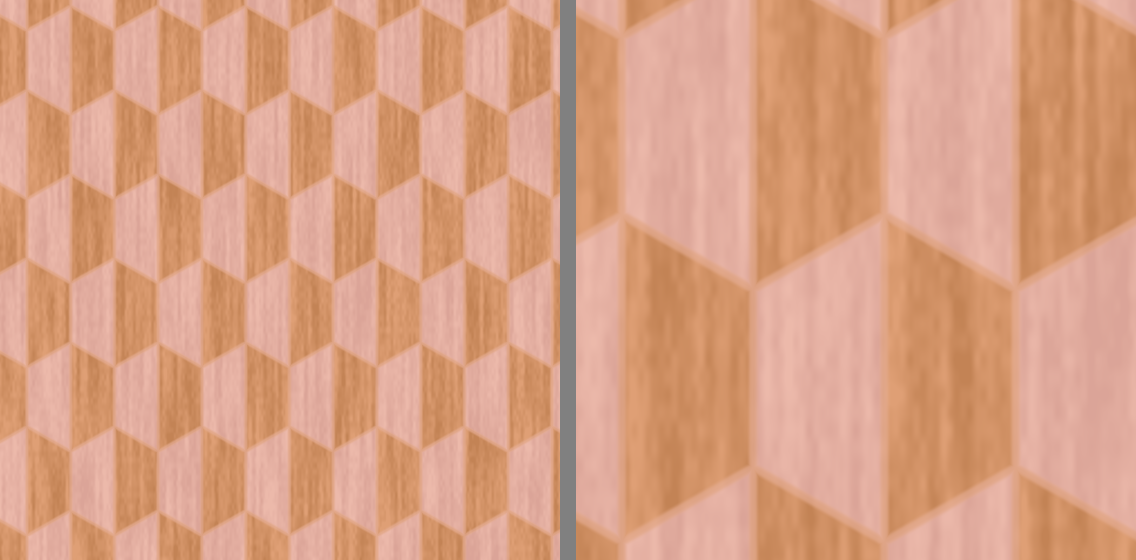
Left: the whole. Right: its middle third, enlarged.
Reproduce this pattern procedurally as a Shadertoy shader.

```glsl
// Interlocking rows of upright hexagons, each split into a pink left half
// and an ochre right half. Zigzag row borders and vertical seams come from
// folded coordinates; stretched value noise gives the woven vertical threads.

float hash(vec2 p) {
    vec3 q = fract(p.xyx * 0.1031);
    q += dot(q, q.yzx + 33.33);
    return fract((q.x + q.y) * q.z);
}

float noise(vec2 p) {
    vec2 cell = floor(p), f = fract(p);
    f = f * f * (3.0 - 2.0 * f);
    return mix(mix(hash(cell), hash(cell + vec2(1, 0)), f.x),
               mix(hash(cell + vec2(0, 1)), hash(cell + vec2(1, 1)), f.x), f.y);
}

// Horizontal offset from the centre of the nearest hexagon in a row
float centreOffset(float x, float row) {
    return fract(x - 0.308 + 0.5 * mod(row, 2.0)) - 0.5;
}

// x: signed half (-1 pink, +1 ochre), y: distance to the closest border
vec2 halfHexagon(vec2 p) {
    const float rowStep = 0.9617, slope = 0.567;
    float y = p.y - 0.067;
    float row = floor(y / rowStep);
    float dx = centreOffset(p.x, row);

    // Points above the zigzag belong to the previous row
    if (y - row * rowStep < slope * abs(dx)) {
        row -= 1.0;
        dx = centreOffset(p.x, row);
    }
    float localY = y - row * rowStep;
    float ax = abs(dx);
    float top = localY - slope * ax;
    float bottom = rowStep + slope * (0.5 - ax) - localY;
    float seam = min(ax, 0.5 - ax);
    return vec2(dx < 0.0 ? -1.0 : 1.0, min(seam, 0.87 * min(top, bottom)));
}

void mainImage(out vec4 fragColor, in vec2 fragCoord) {
    vec2 uv = fragCoord / iResolution.y;
    float pixel = 6.4 / iResolution.y;

    // 6.4 hexagons across, measured from the top edge
    vec2 shape = halfHexagon(vec2(uv.x, 1.0 - uv.y) * 6.4);

    // Long thread streaks, short fibres and a faint broad variation
    float streak = noise(uv * vec2(150.0, 9.0));
    float fibre = noise(uv * vec2(250.0, 95.0) + 17.0);
    float broad = noise(uv * vec2(45.0, 14.0) + 41.0);
    float tone = 0.55 * streak + 0.27 * fibre + 0.18 * broad;
    tone = clamp(0.5 + 1.7 * (tone - 0.5), 0.0, 1.0);

    vec3 pink = mix(vec3(0.86, 0.645, 0.595), vec3(0.925, 0.725, 0.668), tone);
    vec3 ochre = mix(vec3(0.765, 0.515, 0.335), vec3(0.875, 0.625, 0.46), tone);

    // Soft border between halves with a slightly lighter seam
    float cover = 0.5 + 0.5 * shape.x * smoothstep(0.0, max(0.018, pixel), shape.y);
    vec3 color = mix(pink, ochre, cover);
    float seam = 1.0 - smoothstep(0.008, 0.022 + pixel, shape.y);
    color = mix(color, vec3(0.89, 0.66, 0.54), 0.6 * seam);

    fragColor = vec4(color, 1.0);
}
```
